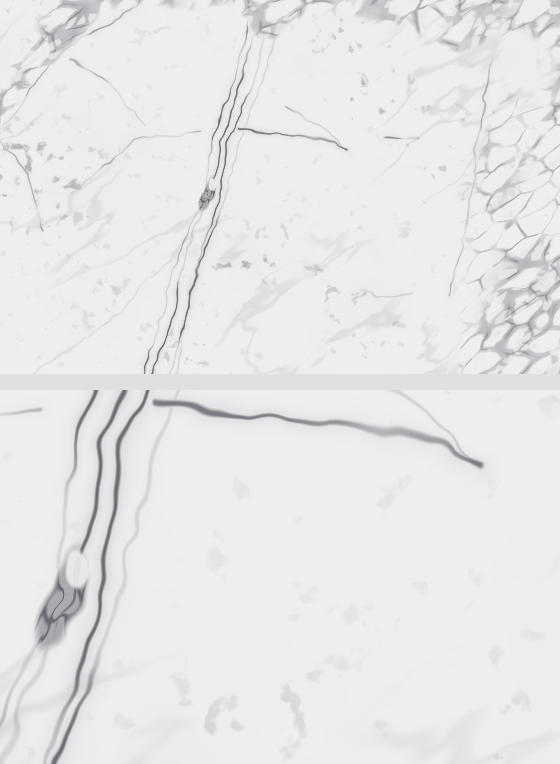
Top: the whole. Bottom: its middle third, enlarged.
This texture is drawn by a WebGL 1 fragment shader. Its source:

```glsl
precision highp float;
uniform vec2 u_resolution;

const vec3 WHITE = vec3(0.932, 0.932, 0.942);
const vec3 DARK = vec3(0.27, 0.27, 0.30);
const float GRAIN_ANGLE = 0.62;
const vec2 PEBBLE_SCALE = vec2(10.0, 21.0);
const vec2 CHIP_SCALE = vec2(25.0, 44.0);
const float MATRIX_INK = 0.27;
const float SEAM_INK = 0.26;
const float SPECK_INK = 0.34;
const float HAZE_INK = 0.09;
const float FAULT_INK = 0.50;

float hash(vec2 p) {
  return fract(sin(dot(p, vec2(127.1, 311.7))) * 43758.55);
}

float noise(vec2 p) {
  vec2 i = floor(p), f = fract(p);
  f = f * f * (3.0 - 2.0 * f);
  return mix(mix(hash(i), hash(i + vec2(1, 0)), f.x),
             mix(hash(i + vec2(0, 1)), hash(i + vec2(1, 1)), f.x), f.y);
}

float fbm(vec2 p) {
  float sum = 0.0, amp = 0.533;
  for (int i = 0; i < 4; i++) {
    sum += amp * noise(p);
    p = mat2(1.6, 1.2, -1.2, 1.6) * p + 7.3;
    amp *= 0.5;
  }
  return sum;
}

vec2 rotate(vec2 p, float a) {
  return vec2(cos(a) * p.x + sin(a) * p.y, cos(a) * p.y - sin(a) * p.x);
}

// Gap to the next cell and a random cell value
vec2 cells(vec2 p) {
  float near = 9.0, next = 9.0, id = 0.0;
  for (int k = 0; k < 9; k++) {
    vec2 c = floor(p) + vec2(mod(float(k), 3.0), floor(float(k) / 3.0)) - 1.0;
    float d = length(c + vec2(hash(c), hash(c + 37.0)) - p);
    if (d < near) { next = near; near = d; id = hash(c + 71.0); }
    else next = min(next, d);
  }
  return vec2(next - near, id);
}

float blob(vec2 p, float x, float y, float w, float h) {
  vec2 t = (p - vec2(x, y)) / vec2(w, h);
  return exp(-dot(t, t));
}

float segment(vec2 p, vec2 a, vec2 b) {
  vec2 ab = b - a;
  return length(p - a - ab * clamp(dot(p - a, ab) / dot(ab, ab), 0.0, 1.0));
}

// Thin bent line with a soft halo and uneven strength
float vein(vec2 p, vec2 a, vec2 b, vec2 c, float ink) {
  float d = min(segment(p, a, b), segment(p, b, c));
  float width = 0.001 + 0.004 * ink;
  float w = max(width * (0.5 + noise(p * 31.0)), 1.0 / u_resolution.y);
  float gate = 0.3 + 0.8 * smoothstep(0.25, 0.7, noise(p * 19.0 + 5.0));
  return ink * gate * (1.0 - smoothstep(0.2 * w, 1.3 * w, d) + 0.22 * exp(-d / (2.5 * width)));
}

// Broken stone: right side, top strip and left arc
float brecciaMask(vec2 p) {
  float rag = 0.09 * (fbm(p * 7.0) - 0.5);
  float right = smoothstep(-0.015, 0.03, p.x - 1.235 - 0.12 * smoothstep(0.45, 0.9, p.y) - rag);
  float arc = 0.64 + 1.75 * p.x - 2.2 * p.x * p.x;
  float strip = 0.965 - 0.09 * (blob(p, 0.72, p.y, 0.05, 1.0) + blob(p, 1.22, p.y, 0.14, 1.0));
  float rise = p.y + rag - mix(arc, strip, smoothstep(0.35, 0.45, p.x));
  float fade = 1.0 - smoothstep(0.09, 0.17, rise) * (1.0 - smoothstep(0.3, 0.5, p.x));
  float stone = smoothstep(0.6, 1.1, length((p - vec2(1.41, 0.82)) / vec2(0.09, 0.11)) + 3.0 * rag);
  return max(right, smoothstep(-0.008, 0.02, rise) * fade) * stone;
}

// Pale pebbles in a grey matrix with dark seams
float brecciaInk(vec2 p) {
  vec2 q = rotate(p + 0.035 * (vec2(fbm(p * 9.0), fbm(p * 9.0 + 40.0)) - 0.5), GRAIN_ANGLE);
  vec2 big = cells(q * PEBBLE_SCALE), small = cells(q * CHIP_SCALE);
  float body = smoothstep(0.34, 0.66, fbm(p * 8.0 + 3.0));
  float gap = 0.10 + 0.30 * body;
  float matrix = 1.0 - smoothstep(0.45 * gap, gap, big.x);
  matrix = max(matrix, step(0.74, big.y) * smoothstep(0.0, 0.15, big.x) * body);
  float chips = smoothstep(0.15, 0.35, small.x) * step(0.45, small.y);
  float seam = (1.0 - smoothstep(0.0, 0.12, big.x)) * smoothstep(0.4, 0.7, noise(p * 24.0));
  float tone = (0.45 + fbm(p * 30.0)) * (0.45 + 0.55 * body);
  return MATRIX_INK * matrix * tone * (1.0 - 0.75 * chips) + SEAM_INK * seam;
}

// Steep bundle of broken strands
float faultInk(vec2 p) {
  float ink = 0.0;
  for (int i = 0; i < 4; i++) {
    float k = float(i);
    float x = 0.395 + 0.3 * p.y + 0.024 * k + 0.035 * (noise(vec2(p.y * 5.0, k * 9.0)) - 0.5);
    float gate = smoothstep(0.38, 0.68, noise(vec2(p.y * 6.0 + 2.0, k * 5.0 + 3.0)));
    float d = abs(p.x - x);
    float line = 1.0 - smoothstep(0.0005, 0.0035, d) + 0.25 * exp(-d / 0.007);
    ink = max(ink, line * (0.12 + FAULT_INK * gate));
  }
  return ink * (1.0 - smoothstep(0.91, 0.96, p.y));
}

void main() {
  vec2 p = gl_FragCoord.xy / u_resolution * vec2(1.5, 1.0);
  vec2 w = p + 0.035 * (vec2(fbm(p * 8.0), fbm(p * 8.0 + 20.0)) - 0.5);
  w += 0.007 * (vec2(noise(p * 50.0), noise(p * 50.0 + 9.0)) - 0.5);

  // Long single veins
  float ink = faultInk(w);
  ink = max(ink, vein(w, vec2(0.645, 0.656), vec2(0.79, 0.642), vec2(0.93, 0.595), 0.52));
  ink = max(ink, vein(w, vec2(0.77, 0.72), vec2(0.85, 0.65), vec2(0.92, 0.6), 0.26));
  ink = max(ink, vein(w, vec2(1.04, 0.635), vec2(1.09, 0.625), vec2(1.13, 0.624), 0.42));
  ink = max(ink, vein(w, vec2(0.96, 0.222), vec2(1.01, 0.2), vec2(1.1, 0.215), 0.4));
  ink = max(ink, vein(w, vec2(0.53, 0.65), vec2(0.36, 0.625), vec2(0.2, 0.48), 0.32));
  ink = max(ink, vein(w, vec2(0.0, 0.62), vec2(0.08, 0.54), vec2(0.12, 0.38), 0.3));
  ink = max(ink, vein(w, vec2(0.19, 0.84), vec2(0.29, 0.78), vec2(0.39, 0.66), 0.28));
  ink = max(ink, vein(w, vec2(0.0, 0.64), vec2(0.16, 0.86), vec2(0.38, 0.99), 0.34));
  ink = max(ink, vein(w, vec2(1.32, 0.84), vec2(1.25, 0.45), vec2(1.2, 0.21), 0.26));

  // Dark folded lens with a white chip
  vec2 lens = rotate(w - vec2(0.547, 0.482), -0.38) / vec2(0.021, 0.062);
  float folds = smoothstep(0.0, 0.12, abs(noise(vec2(lens.x * 3.0 + lens.y, lens.y * 2.0)) - 0.5));
  ink = max(ink, (1.0 - smoothstep(0.65, 1.0, length(lens))) * (0.8 - 0.4 * folds));
  ink *= 1.0 - 0.9 * smoothstep(0.35, 0.6, blob(w, 0.562, 0.512, 0.014, 0.018));

  // Speckled clusters, stray specks and slanted haze
  float cluster = blob(p, 0.1, 0.53, 0.13, 0.11) + blob(p, 0.96, 0.755, 0.07, 0.02)
    + blob(p, 1.02, 0.7, 0.02, 0.03) + blob(p, 0.67, 0.29, 0.08, 0.02);
  float stray = 0.15 + 0.4 * smoothstep(0.45, 0.75, fbm(p * 4.0 + 11.0));
  float speck = smoothstep(0.68 - 0.15 * min(cluster, 1.0), 0.8, fbm(w * 38.0));
  ink = max(ink, SPECK_INK * speck * min(1.0, 1.4 * cluster + stray));
  float ridge = abs(fbm(rotate(w, GRAIN_ANGLE) * vec2(2.5, 9.0)) - 0.5);
  float haze = (1.0 - smoothstep(0.0, 0.035, ridge)) * smoothstep(0.45, 0.7, fbm(p * 3.5 + 6.0));
  ink += HAZE_INK * haze + 0.035 * (fbm(p * 6.0) - 0.5);

  float mask = brecciaMask(p);
  ink = max(ink * (1.0 - 0.4 * mask), brecciaInk(p) * mask);
  gl_FragColor = vec4(mix(WHITE, DARK, clamp(ink, -0.02, 0.95)), 1.0);
}
```
